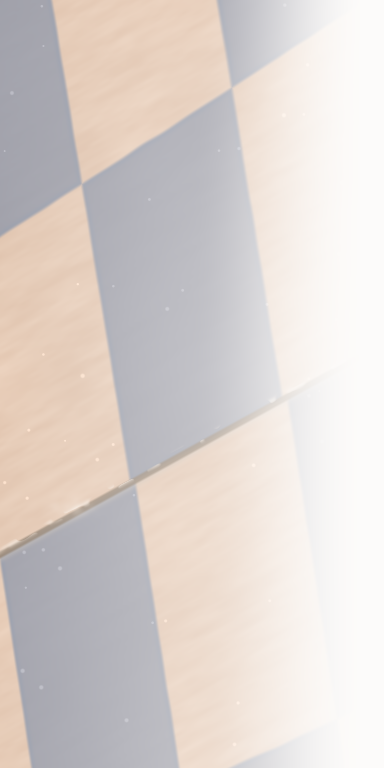
This pattern is drawn by a Shadertoy shader. Its source:

```glsl
float hash(vec2 p) {
    return fract(sin(dot(p, vec2(127.1, 311.7))) * 4375.85);
}

float noise(vec2 p) {
    vec2 i = floor(p), f = fract(p);
    f = f * f * (3.0 - 2.0 * f);
    return mix(mix(hash(i), hash(i + vec2(1, 0)), f.x),
               mix(hash(i + vec2(0, 1)), hash(i + vec2(1, 1)), f.x), f.y);
}

// Signed distance to the nearest whole number, positive in even cells
float evenCell(float v) {
    return abs(mod(v - 0.5, 2.0) - 1.0) - 0.5;
}

// Sparse round flecks, one candidate per grid cell
float flecks(vec2 p, float density) {
    vec2 cell = floor(p);
    vec2 center = 0.25 + 0.5 * vec2(hash(cell + 3.7), hash(cell + 8.1));
    float radius = 0.08 + 0.1 * hash(cell + 5.3);
    return step(1.0 - density, hash(cell)) * smoothstep(radius, radius * 0.3, length(fract(p) - center));
}

void mainImage(out vec4 fragColor, in vec2 fragCoord) {
    vec2 uv = fragCoord / iResolution.xy;
    vec2 p = vec2(uv.x, 2.0 - 2.0 * uv.y);
    float soft = max(0.006, 1.0 / iResolution.x);

    // Slanted rows and columns; the panel below the seam is slightly offset
    float wobble = 0.006 * (noise(p * 14.0) - 0.5);
    float row = (p.y - 0.617 + 0.645 * p.x + wobble) / (0.828 + 0.095 * p.x);
    float seam = 0.876 * (p.y - 1.445 + 0.55 * p.x);
    float across = seam < 0.0 ? p.x - 0.163 * p.y - 0.135 : p.x - 0.154 * p.y - 0.159;
    float column = (across + 0.3 * wobble) / (0.406 + 0.058 * across);

    // Checkerboard distance, positive inside dark squares
    float a = 0.41 * evenCell(column), b = 0.73 * evenCell(row);
    float edge = sign(a * b) * min(abs(a), abs(b));
    float dark = smoothstep(-soft, soft, edge);

    // Wood grain and painted squares
    vec2 along = vec2(dot(p, vec2(0.87, -0.49)), dot(p, vec2(0.49, 0.87)));
    float grain = noise(along * vec2(9.0, 48.0)) + 0.5 * noise(along * vec2(30.0, 110.0)) - 0.75;
    float mottle = noise(p * 5.0) - 0.5;
    vec3 wood = vec3(0.895, 0.785, 0.7) + vec3(0.025, 0.035, 0.04) * grain + 0.02 * mottle;
    vec3 paint = vec3(0.62, 0.622, 0.66) + 0.012 * mottle + 0.006 * grain;
    vec3 color = mix(wood, paint, dark);

    // Bluish rim along the paint, pale flecks on the surface
    float rim = exp(-pow((edge - 0.006) / 0.007, 2.0));
    color = mix(color, vec3(0.56, 0.6, 0.67), 0.35 * rim);
    color += 0.1 * flecks(p * 22.0, 0.06);

    // Seam with a pale lip, chipped upper edge and a rubbed spot
    float lip = exp(-pow((seam - 0.009) / 0.009, 2.0));
    float groove = smoothstep(0.006 + soft, 0.004, abs(seam));
    color = mix(color, vec3(0.8, 0.76, 0.72), 0.4 * lip);
    color = mix(color, vec3(0.58, 0.51, 0.44), 0.85 * groove);
    float chips = smoothstep(0.68, 0.85, noise(along * vec2(38.0, 70.0)))
                * exp(-pow((seam + 0.01) / 0.007, 2.0));
    float rub = exp(-dot((p - vec2(0.18, 1.32)) * vec2(18, 45), (p - vec2(0.18, 1.32)) * vec2(18, 45)));
    color = mix(color, vec3(0.96, 0.92, 0.88), 0.6 * chips + 0.45 * rub * noise(p * 50.0));

    // Haze that grows into a white glare at the right
    float haze = 0.05 + 0.62 * p.x * smoothstep(-0.6, 1.0, p.y);
    float glare = smoothstep(0.5, 0.96, p.x);
    color = mix(color, vec3(0.99, 0.985, 0.98), 1.0 - (1.0 - haze) * (1.0 - glare));
    fragColor = vec4(color, 1.0);
}
```
